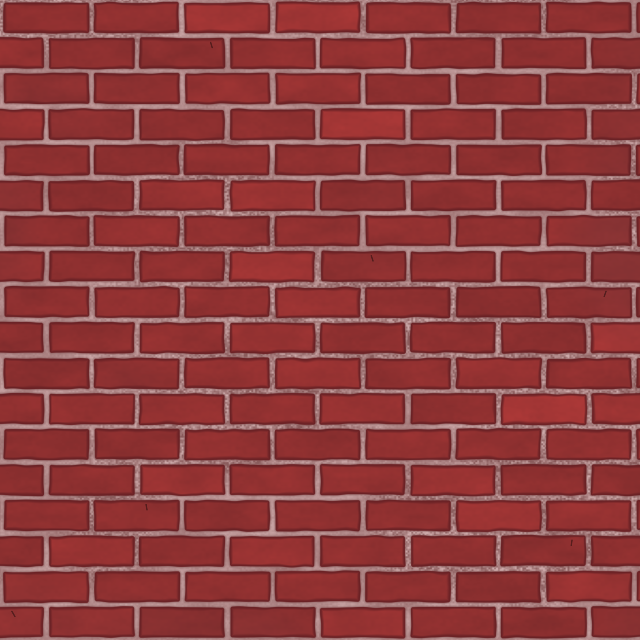
Reproduce this texture procedurally as a Shadertoy shader.

```glsl
// Red brick wall in running bond with worn, soft-edged bricks and pale pink mortar.
#define COLUMNS 7.08
#define ROWS 18.0
#define FIRST_JOINT 0.002
#define HALF_BRICK vec2(0.0666, 0.0240)
#define CORNER 0.0035
#define WOBBLE 0.0024
#define RIM_WIDTH 0.0060
#define BRICK_DARK vec3(0.41, 0.145, 0.15)
#define BRICK_LIGHT vec3(0.67, 0.22, 0.215)
#define RIM_COLOR vec3(0.40, 0.125, 0.14)
#define MORTAR_DARK vec3(0.54, 0.36, 0.36)
#define MORTAR_LIGHT vec3(0.80, 0.66, 0.66)

float hash(vec2 p) {
    return fract(sin(dot(p, vec2(127.1, 311.7))) * 43758.545);
}

float noise(vec2 p) {
    vec2 i = floor(p), f = fract(p);
    f = f * f * (3.0 - 2.0 * f);
    return mix(mix(hash(i), hash(i + vec2(1, 0)), f.x),
               mix(hash(i + vec2(0, 1)), hash(i + vec2(1, 1)), f.x), f.y);
}

float fbm(vec2 p) {
    float sum = 0.0, amp = 0.53;
    for (int i = 0; i < 4; i++) {
        sum += amp * noise(p);
        p = p * 2.03 + 17.3;
        amp *= 0.5;
    }
    return sum;
}

float roundedBox(vec2 p, vec2 halfSize, float radius) {
    vec2 q = abs(p) - halfSize + radius;
    return length(max(q, 0.0)) + min(max(q.x, q.y), 0.0) - radius;
}

float segment(vec2 p, vec2 a, vec2 b) {
    vec2 ab = b - a;
    return length(p - a - ab * clamp(dot(p - a, ab) / dot(ab, ab), 0.0, 1.0));
}

vec3 mortarColor(vec2 p, float dist) {
    float patches = smoothstep(0.45, 0.8, noise(p * 6.0 + 4.0));
    float tone = 0.25 + 0.75 * fbm(p * vec2(22.0, 30.0));
    tone += (noise(p * 340.0) - 0.5) * (0.2 + 0.8 * patches) - 0.15 * patches;
    tone *= 0.55 + 0.45 * smoothstep(0.0, 0.0035, dist);
    return mix(MORTAR_DARK, MORTAR_LIGHT, clamp(tone, 0.0, 1.0));
}

vec3 brickColor(vec2 p, vec2 local, vec2 id, float dist) {
    // Most bricks stay near the middle tone; a few are clearly darker or lighter
    float pick = 2.0 * hash(id + 3.7) - 1.0;
    float tone = 0.58 + 0.12 * pick + 0.24 * pow(pick, 5.0);
    vec2 seed = id * 7.3;
    tone += 0.38 * (fbm(p * vec2(18.0, 42.0) + seed) - 0.5);
    tone += 0.07 * (noise(p * 170.0) - 0.5);
    tone += 1.2 * local.y * (hash(id + 9.1) - 0.3);
    vec3 color = mix(BRICK_DARK, BRICK_LIGHT, clamp(tone, 0.0, 1.0));

    // Dusty, greyer areas spread over neighbouring bricks
    float dust = smoothstep(0.5, 0.9, noise(p * 5.0 + 21.0)) * hash(id + 5.2);
    color = mix(color, vec3(0.47, 0.21, 0.22), 0.45 * dust);

    // Occasional short cracks near the upper edge
    vec2 start = vec2(0.045 * hash(id + 1.3), 0.017);
    vec2 end = start + vec2(0.010 * (hash(id + 2.4) - 0.5), -0.008);
    float crack = 1.0 - smoothstep(0.0004, 0.0018, segment(local, start, end));
    color *= 1.0 - 0.4 * crack * step(0.95, hash(id + 8.8));

    // Dark painted rim, uneven in width
    float width = RIM_WIDTH * (0.7 + 0.6 * noise(p * 40.0 + seed));
    float rim = 1.0 - smoothstep(0.0012, width, -dist);
    return mix(color, RIM_COLOR, 0.88 * rim);
}

void mainImage(out vec4 fragColor, in vec2 fragCoord) {
    vec2 p = fragCoord / iResolution.xy;

    // Running bond: rows counted from the top, every second one shifted half a brick
    float row = floor((1.0 - p.y) * ROWS);
    float x = (p.x - FIRST_JOINT) * COLUMNS + 0.5 * mod(row, 2.0);
    vec2 id = vec2(floor(x), row);
    vec2 local = vec2((fract(x) - 0.5) / COLUMNS, (row + 0.5) / ROWS - 1.0 + p.y);

    // Hand-drawn outline
    vec2 wobblePoint = p * 48.0 + id * 5.7;
    vec2 bend = vec2(noise(wobblePoint), noise(wobblePoint + 31.0)) - 0.5;
    vec2 jitter = vec2(hash(id + 0.4), hash(id + 0.8)) - 0.5;
    float dist = roundedBox(local + WOBBLE * bend + 0.0012 * jitter, HALF_BRICK, CORNER);

    float soft = max(0.0011, 0.75 / iResolution.y);
    float brick = 1.0 - smoothstep(-soft, soft, dist);
    vec3 color = mix(mortarColor(p, dist), brickColor(p, local, id, dist), brick);
    fragColor = vec4(color, 1.0);
}
```
